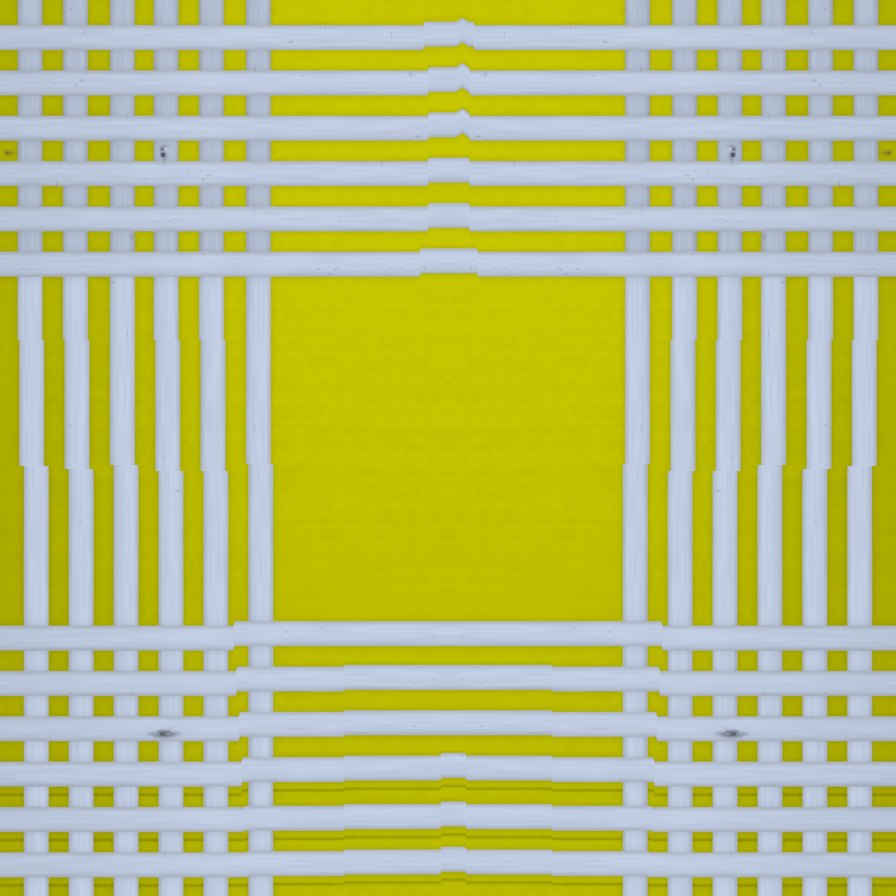
This pattern is drawn by a Shadertoy shader. Its source:

```glsl
#define PITCH 0.0506
#define HALF_WIDTH 0.0140
#define TOP_INNER 0.2949
#define BOTTOM_INNER 0.7122
#define SIDE_INNER 0.2116
#define JOG_HEIGHT 0.523
#define LIGHT vec3(0.755, 0.803, 0.885)
#define EDGE vec3(0.675, 0.705, 0.755)
#define YELLOW vec3(0.775, 0.775, 0.0)
#define OLIVE vec3(0.665, 0.665, 0.0)

float hash(vec2 p) {
    return fract(sin(dot(p, vec2(127.1, 311.7))) * 43758.5453);
}

float noise(vec2 p) {
    vec2 cell = floor(p), f = fract(p);
    f = f * f * (3.0 - 2.0 * f);
    return mix(mix(hash(cell), hash(cell + vec2(1, 0)), f.x),
               mix(hash(cell + vec2(0, 1)), hash(cell + vec2(1, 1)), f.x), f.y);
}

float bell(float x) { return exp(-x * x); }

// Number of the nearest of six slats, counted outward
float slatIndex(float d) {
    return clamp(floor(d / PITCH + 0.5), 0.0, 5.0);
}

float inside(float d, float radius) {
    float aa = 1.0 / iResolution.y;
    return 1.0 - smoothstep(radius - aa, radius + aa, d);
}

// Painted slat: pale face, greyer rims and faint grain along its length
vec3 slatColor(float offset, float along, float seed) {
    float t = offset / HALF_WIDTH;
    vec3 c = mix(LIGHT, EDGE, 0.85 * smoothstep(0.55, 1.0, abs(t)));
    c -= 0.018 * smoothstep(0.0, 0.6, t);
    float grain = noise(vec2(along * 30.0, offset * 350.0 + seed * 9.0));
    return c + 0.035 * (grain - 0.5);
}

float speck(vec2 p, vec2 center, vec2 size) {
    return bell(length((p - center) / size)) * smoothstep(0.2, 0.6, noise(p * 260.0));
}

// Yellow wall, brightest at the upper middle
vec3 wall(vec2 p, float side) {
    float shade = 0.78 * smoothstep(0.12, 0.55, side);
    shade += 0.42 * smoothstep(0.28, 0.95, p.y) + 0.12 * side;
    vec3 c = mix(YELLOW, OLIVE, clamp(shade, 0.0, 1.0));
    float mottling = noise(vec2(side, p.y) * 150.0) - 0.5;
    float streak = noise(vec2(side * 5.0, p.y * 170.0)) - 0.5;
    c.rg += 0.018 * mottling + 0.015 * streak;
    c.rg -= 0.015 * bell((p.y - 0.482) / 0.003) * inside(side, 0.16);
    return c;
}

void mainImage(out vec4 fragColor, in vec2 fragCoord) {
    vec2 p = fragCoord / iResolution.xy;
    p.y = 1.0 - p.y;
    float side = abs(p.x - 0.5);
    vec3 color = wall(p, side);

    // Upright slats with a sideways jog halfway down
    float column = slatIndex(side - SIDE_INNER);
    float jogAt = JOG_HEIGHT + 0.012 * (hash(vec2(column, 3.0)) - 0.5);
    float jog = step(jogAt, p.y) * (0.0026 + 0.0005 * column);
    float inset = 0.0018 * step(p.y, 0.38) * step(0.5, mod(column, 3.0));
    float across = side - SIDE_INNER - column * PITCH + jog - inset;
    float upright = inside(abs(across), HALF_WIDTH);
    vec3 uprightColor = slatColor(across, p.y, column);
    uprightColor *= 1.0 - 0.07 * step(p.y, TOP_INNER);

    // Level slats, with raised pieces around the mirror axis
    bool upper = p.y < 0.5;
    float inner = upper ? TOP_INNER : BOTTOM_INNER;
    float row = slatIndex(upper ? inner - p.y : p.y - inner);
    float lift;
    if (upper) {
        float reach = row < 0.5 ? 0.032 : (row > 4.5 ? 0.028 : 0.023);
        lift = 0.0038 * inside(abs(p.x - 0.501), reach);
        float spike = max(0.0, 1.0 - abs(p.x - 0.516) / 0.007);
        lift += 0.0045 * spike * step(2.5, row);
    } else {
        float raise = row < 3.5 ? 0.0050 : 0.0014;
        lift = raise * inside(side, 0.239 - 0.003 * row);
        lift += 0.0018 * inside(side, 0.116) * step(0.5, row);
        lift += 0.0030 * inside(abs(p.x - 0.506), 0.014) * step(2.5, row);
    }
    float rowCenter = upper ? inner - row * PITCH : inner + row * PITCH;
    float drop = p.y - rowCenter + lift;
    float level = inside(abs(drop), HALF_WIDTH);
    vec3 levelColor = slatColor(drop, side, row + 7.0);
    levelColor *= 1.0 - 0.035 * smoothstep(0.25, 0.5, side);

    // Soft contact shadows, then slats from back to front
    float gap = min(abs(across), abs(drop)) - HALF_WIDTH;
    color *= 1.0 - 0.09 * exp(-max(gap, 0.0) * 350.0);
    color *= 1.0 - 0.16 * bell((drop - 0.023) / 0.0018) * step(0.86, p.y);
    uprightColor *= 1.0 - 0.06 * exp(-max(abs(drop) - HALF_WIDTH, 0.0) * 260.0);
    color = mix(color, uprightColor, upright);
    color = mix(color, levelColor, level);

    // Mirrored scuffs and scattered flecks
    vec2 m = vec2(side, p.y);
    float scuff = speck(m, vec2(0.318, 0.171), vec2(0.003, 0.008));
    scuff += 0.8 * speck(m, vec2(0.317, 0.819), vec2(0.013, 0.004));
    scuff += 0.5 * speck(m, vec2(0.493, 0.171), vec2(0.008, 0.003));
    scuff += 0.15 * smoothstep(0.93, 0.99, noise(m * 190.0)) * max(upright, level);
    color = mix(color, vec3(0.25, 0.27, 0.30), clamp(scuff, 0.0, 0.85));
    fragColor = vec4(color, 1.0);
}
```
